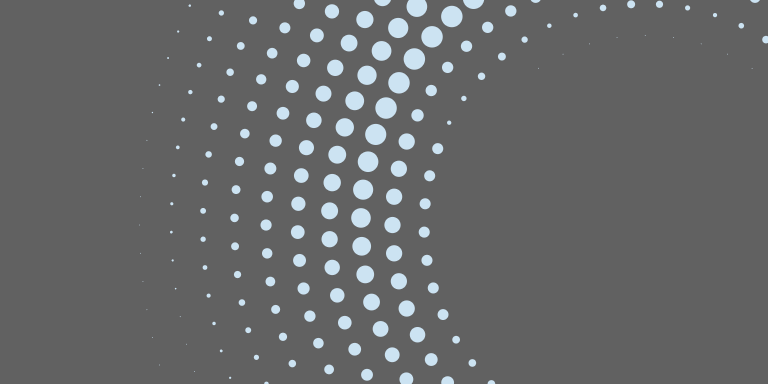
A Shadertoy shader for this background:

```glsl
// Concentric halftone rings of pale blue dots on flat grey.
#define BACKGROUND vec3(0.38)
#define DOT_COLOR vec3(0.80, 0.89, 0.95)
#define CENTER vec2(1.6805, 0.414)
#define RING_STEP 0.0823
#define DOTS_PER_RING 7.0
#define FIRST_RING 7.0
#define LAST_RING 16.0
#define PEAK_RADIUS 0.307
#define SPECK_RADIUS 0.014

const float PI = 3.14159265;

// Dot radius in ring steps; angle is measured from the left, upward positive.
float dotRadius(float ring, float angle) {
    float upper = smoothstep(0.35, 0.49, angle);
    if (ring < FIRST_RING - 1.5 || ring > LAST_RING + 0.5) return 0.0;
    if (ring < FIRST_RING - 0.5) return SPECK_RADIUS * step(0.85, angle);

    // Outward taper, larger toward the top and smaller toward the bottom
    float tilt = angle * (angle > 0.0 ? 0.082 : 0.155);
    float outer = PEAK_RADIUS - 0.0437 * (ring - 9.0) + tilt;

    // Inner rim shrinks away from the left, with a ripple on the first ring
    float lower = smoothstep(0.40, 0.56, -angle);
    float rim = clamp(9.0 - ring, 0.0, 1.0);
    float ripple = 0.03 * cos(9.0 * (angle - 0.48)) * upper;
    float inner = 0.174 + 0.0823 * (ring - FIRST_RING);
    inner -= rim * (0.078 * upper + 0.054 * lower);
    inner -= ripple * clamp(8.0 - ring, 0.0, 1.0);

    return max(min(outer, inner), SPECK_RADIUS);
}

void mainImage(out vec4 fragColor, in vec2 fragCoord) {
    // Polar grid, one unit per ring
    vec2 p = (fragCoord / iResolution.y - CENTER) / RING_STEP;
    float pixel = 1.0 / (iResolution.y * RING_STEP);
    float ring = max(round(length(p)), 1.0);
    float angle = atan(p.y, -p.x);

    // Nearest dot, counted around the ring from its lowest point
    float spacing = 2.0 * PI / (DOTS_PER_RING * ring);
    float dotAngle = round((angle + 0.5 * PI) / spacing) * spacing - 0.5 * PI;
    vec2 dotCenter = ring * vec2(-cos(dotAngle), sin(dotAngle));

    // Smooth disc; dots below pixel size fade by their area
    float radius = dotRadius(ring, dotAngle);
    float disc = clamp(0.5 + (radius - length(p - dotCenter)) / pixel, 0.0, 1.0);
    float area = PI * radius * radius / (pixel * pixel);
    float coverage = disc * min(area, 1.0);

    fragColor = vec4(mix(BACKGROUND, DOT_COLOR, coverage), 1.0);
}
```
